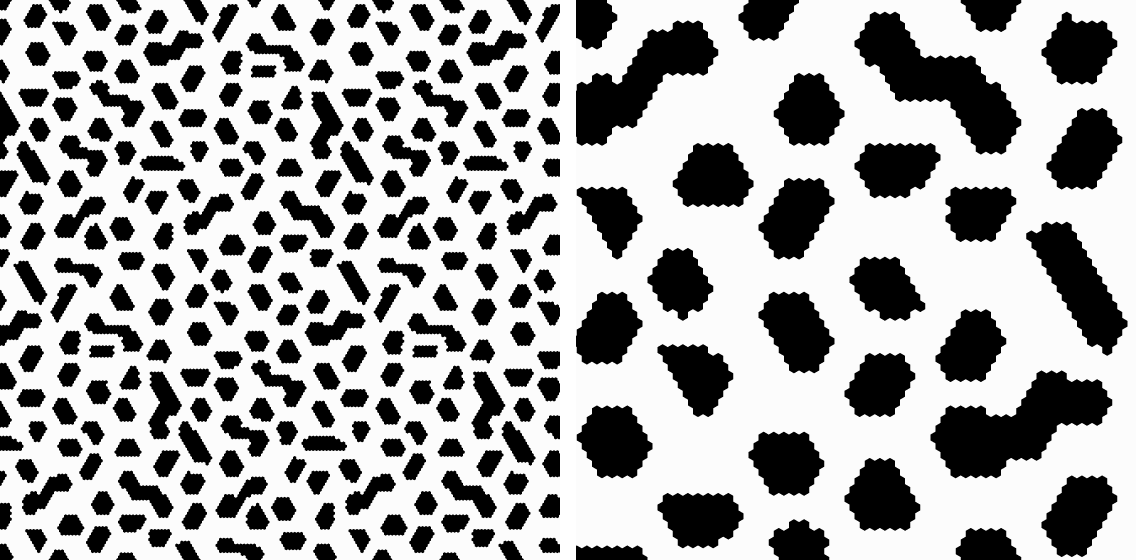
Left, the full canvas; right, a detail of the centre.
Give the GLSL for this pattern, as a WebGL 1 fragment shader.

```glsl
precision highp float;
// Black hexagonal grains, bars and bent chains on white paper.
// Jittered sites of a repeating triangular lattice carry hex-metric shapes,
// kept apart by a minimum gap and sampled on a mesh of tiny hexagonal cells.
uniform vec2 u_resolution;

const vec3 PAPER = vec3(0.99);
const vec3 INK = vec3(0.0);
const float CELLS_PER_PERIOD = 96.0;
const float PERIOD = 0.57735;      // in canvas units
const float PERIOD_SITES = 8.66025; // the period in site spacings
const float JITTER = 0.36;         // lengths from here on are in site spacings
const float GAP = 0.26;
const float LINK_CHANCE = 0.45;
const float LONG_BAR_SHARE = 0.13;
const int SAMPLES = 4;             // per pixel side

vec3 hash3(vec2 p) {
  vec3 q = fract(vec3(p.xyx) * vec3(0.1031, 0.1030, 0.0973));
  q += dot(q, q.yxz + 33.33);
  return fract((q.xxy + q.yzz) * q.zyx);
}

// Random values of a site; they repeat with the period.
vec3 siteHash(vec2 id, float seed) {
  vec2 wrapped = floor(mod(vec2(id.x - id.y, id.x + 2.0 * id.y) + 0.5, 15.0));
  return hash3(wrapped + seed);
}

// Cell axes run along 0 and 60 degrees, site axes along 30 and 90.
vec2 toCells(vec2 p) { return vec2(p.x - p.y * 0.57735, p.y * 1.1547); }
vec2 fromCells(vec2 a) { return vec2(a.x + 0.5 * a.y, a.y * 0.866025); }
vec2 toSites(vec2 p) { return vec2(p.x * 1.1547, p.y - p.x * 0.57735); }
vec2 fromSites(vec2 a) { return vec2(a.x * 0.866025, a.y + 0.5 * a.x); }

vec2 nearestCell(vec2 axial) {
  vec3 cube = vec3(axial, -axial.x - axial.y);
  vec3 r = floor(cube + 0.5);
  vec3 e = abs(r - cube);
  if (e.x > e.y && e.x > e.z) r.x = -r.y - r.z;
  else if (e.y > e.z) r.y = -r.x - r.z;
  return r.xy;
}

// Hexagonal norm; skew lengthens every other side.
float hexNorm(vec2 p, float skew) {
  vec3 sides = vec3(p.y, 0.866025 * p.x - 0.5 * p.y, -0.866025 * p.x - 0.5 * p.y);
  sides = abs(sides + skew);
  return max(sides.x, max(sides.y, sides.z));
}

float hexSegment(vec2 p, vec2 a, vec2 b, float skew) {
  vec2 ab = b - a;
  float t = clamp(dot(p - a, ab) / max(dot(ab, ab), 1e-5), 0.0, 1.0);
  return hexNorm(p - a - ab * t, skew);
}

vec2 neighbourStep(float pick) {
  return pick < 0.333 ? vec2(-1.0, 0.0) : pick < 0.667 ? vec2(0.0, 1.0) : vec2(1.0, -1.0);
}

vec2 barDirection(float pick) {
  return pick < 0.25 ? vec2(1.0, 0.0) : vec2(pick < 0.6 ? 0.5 : -0.5, 0.866025);
}

vec2 sitePosition(vec2 id) {
  return fromSites(id) + (siteHash(id, 17.0).xy - 0.5) * JITTER;
}

// Zigzag of three legs along cell axes joining two points.
float zigzagDistance(vec2 p, vec2 a, vec2 b) {
  vec2 d = toCells(b - a);
  vec2 leg = vec2(d.x, 0.0);
  if (d.x * d.y < 0.0) leg = abs(d.x) < abs(d.y) ? vec2(d.x, -d.x) : vec2(-d.y, d.y);
  vec2 halfLeg = 0.5 * fromCells(leg);
  float ends = min(hexSegment(p, a, a + halfLeg, 0.0), hexSegment(p, b - halfLeg, b, 0.0));
  return min(ends, hexSegment(p, a + halfLeg, b - halfLeg, 0.0));
}

// Signed distance to the grain of a site; label receives its cluster.
float grainDistance(vec2 p, vec2 id, out vec2 label) {
  vec3 form = siteHash(id, 41.0);
  vec3 tie = siteHash(id, 73.0);
  vec2 center = sitePosition(id);
  bool canLink = floor(mod(id.x - id.y + 0.5, 3.0)) == 1.0;
  label = id;
  if (canLink && tie.x < LINK_CHANCE) {
    label = id + neighbourStep(tie.y);
    float core = hexNorm(p - center, 0.0) - mix(0.21, 0.27, form.x);
    float link = zigzagDistance(p, center, sitePosition(label)) - mix(0.16, 0.21, tie.z);
    return min(core, link);
  }
  float halfLength = 0.2 * form.x + 0.3 * step(1.0 - LONG_BAR_SHARE, form.x);
  vec2 reach = barDirection(form.y) * halfLength;
  float skew = (form.z - 0.5) * 0.07;
  return hexSegment(p, center - reach, center + reach, skew) - mix(0.3, 0.2, form.x);
}

// 1 inside a grain that keeps the gap to all other clusters.
float inkAt(vec2 canvas) {
  vec2 cell = nearestCell(toCells(canvas / PERIOD) * CELLS_PER_PERIOD);
  vec2 p = fromCells(cell) * PERIOD_SITES / CELLS_PER_PERIOD;
  vec2 home = floor(toSites(p) + 0.5);
  float nearest = 9.0, second = 9.0;
  vec2 owner = vec2(-999.0), label;
  for (int j = -1; j <= 1; j++) {
    for (int i = -1; i <= 1; i++) {
      float d = grainDistance(p, home + vec2(float(i), float(j)), label);
      bool other = distance(label, owner) > 0.5;
      if (d < nearest) {
        if (other) second = nearest;
        nearest = d;
        owner = label;
      } else if (other) second = min(second, d);
    }
  }
  return step(nearest, 0.0) * step(GAP, second - nearest);
}

void main() {
  float scale = min(u_resolution.x, u_resolution.y);
  float ink = 0.0;
  for (int j = 0; j < SAMPLES; j++) {
    for (int i = 0; i < SAMPLES; i++) {
      vec2 offset = (vec2(float(i), float(j)) + 0.5) / float(SAMPLES) - 0.5;
      ink += inkAt((gl_FragCoord.xy + offset) / scale);
    }
  }
  gl_FragColor = vec4(mix(PAPER, INK, ink / float(SAMPLES * SAMPLES)), 1.0);
}
```
